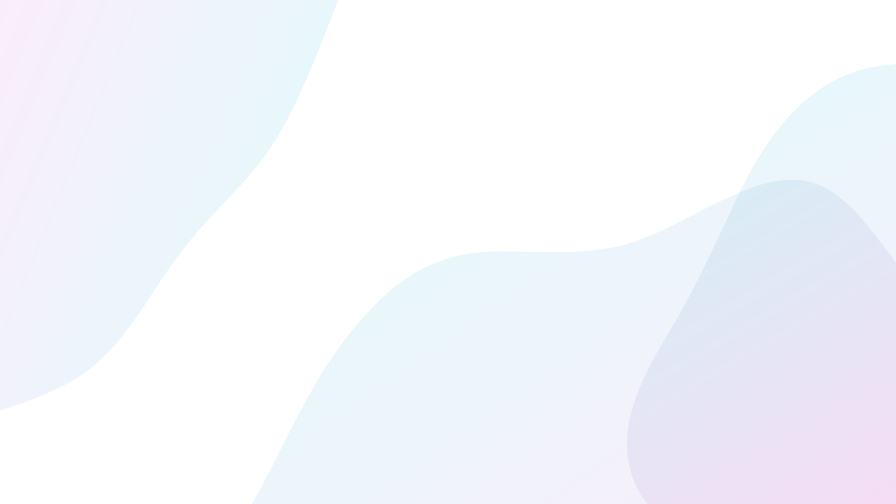
Reproduce this background procedurally as a Shadertoy shader.

```glsl
// Three pastel waves on white: one in the upper left, two overlapping at the right.
// Each wave is a closed Bezier path with a signed distance for smooth edges,
// filled with a cyan to pink gradient and multiplied onto the paper.

#define DESIGN_HEIGHT 432.0
#define CURVE_STEPS 16
#define PAPER vec3(1.0)
#define CYAN vec3(0.910, 0.970, 0.984)
#define PINK vec3(0.980, 0.930, 0.980)

struct Path {
    vec2 point;   // place being shaded
    vec2 pen;     // end of the last segment
    float dist2;  // squared distance to the outline
    float side;   // +1 outside, -1 inside
};

Path moveTo(vec2 point, vec2 start) {
    return Path(point, start, 1e9, 1.0);
}

// Adds a straight segment: nearest distance and even-odd crossing.
void lineTo(inout Path path, vec2 end) {
    vec2 edge = end - path.pen;
    vec2 rel = path.point - path.pen;
    vec2 gap = rel - edge * clamp(dot(rel, edge) / dot(edge, edge), 0.0, 1.0);
    path.dist2 = min(path.dist2, dot(gap, gap));
    bool spans = (path.pen.y > path.point.y) != (end.y > path.point.y);
    if (spans && rel.x < edge.x * rel.y / edge.y) path.side = -path.side;
    path.pen = end;
}

// Adds a cubic Bezier as short segments.
void curveTo(inout Path path, vec2 c1, vec2 c2, vec2 end) {
    vec2 start = path.pen;
    for (int i = 1; i <= CURVE_STEPS; i++) {
        float t = float(i) / float(CURVE_STEPS);
        float s = 1.0 - t;
        lineTo(path, s*s*s*start + 3.0*s*s*t*c1 + 3.0*s*t*t*c2 + t*t*t*end);
    }
}

// Multiplies a gradient-filled path onto the colour below it.
vec3 fillPath(vec3 below, Path path, vec2 cyanAt, vec2 pinkAt) {
    vec2 axis = pinkAt - cyanAt;
    float t = clamp(dot(path.point - cyanAt, axis) / dot(axis, axis), 0.0, 1.0);
    float pixel = DESIGN_HEIGHT / iResolution.y;
    float cover = clamp(0.5 - path.side * sqrt(path.dist2) / pixel, 0.0, 1.0);
    return below * mix(vec3(1.0), mix(CYAN, PINK, t), cover);
}

void mainImage(out vec4 fragColor, in vec2 fragCoord) {
    vec2 p = fragCoord / iResolution.y * DESIGN_HEIGHT;
    vec3 color = PAPER;

    // Upper left wave
    Path corner = moveTo(p, vec2(290, 432));
    curveTo(corner, vec2(271, 383), vec2(254, 340), vec2(235, 310));
    curveTo(corner, vec2(211, 272), vec2(181, 252), vec2(150, 209));
    curveTo(corner, vec2(124, 173), vec2(106, 136), vec2(72, 112));
    curveTo(corner, vec2(52, 98), vec2(27, 89), vec2(0, 80));
    lineTo(corner, vec2(-60, 60));
    lineTo(corner, vec2(-60, 480));
    lineTo(corner, vec2(310, 480));
    lineTo(corner, vec2(290, 432));
    color = fillPath(color, corner, vec2(244, 331), vec2(0, 432));

    // Long lower wave
    Path hill = moveTo(p, vec2(216, 0));
    curveTo(hill, vec2(240, 42), vec2(262, 96), vec2(292, 136));
    curveTo(hill, vec2(324, 179), vec2(362, 216.5), vec2(425, 216.5));
    curveTo(hill, vec2(465, 216.5), vec2(497, 213.5), vec2(530, 221));
    curveTo(hill, vec2(568, 230), vec2(597, 252), vec2(634, 267));
    curveTo(hill, vec2(650, 274), vec2(665, 278), vec2(680, 278));
    curveTo(hill, vec2(719, 278), vec2(743, 239), vec2(768, 207));
    lineTo(hill, vec2(800, 166));
    lineTo(hill, vec2(800, -60));
    lineTo(hill, vec2(183, -60));
    lineTo(hill, vec2(216, 0));
    color = fillPath(color, hill, vec2(534, 336), vec2(768, 0));

    // Tall right wave
    Path tower = moveTo(p, vec2(768, 377));
    curveTo(tower, vec2(704, 374), vec2(664, 329), vec2(634, 267));
    curveTo(tower, vec2(616, 230), vec2(600, 192), vec2(575, 150));
    curveTo(tower, vec2(552, 112), vec2(537.5, 82), vec2(537.5, 52));
    curveTo(tower, vec2(537.5, 32), vec2(543, 15), vec2(555, 0));
    lineTo(tower, vec2(590, -50));
    lineTo(tower, vec2(830, -50));
    lineTo(tower, vec2(830, 380));
    lineTo(tower, vec2(768, 377));
    color = fillPath(color, tower, vec2(615, 303), vec2(768, 0));

    fragColor = vec4(color, 1.0);
}
```
